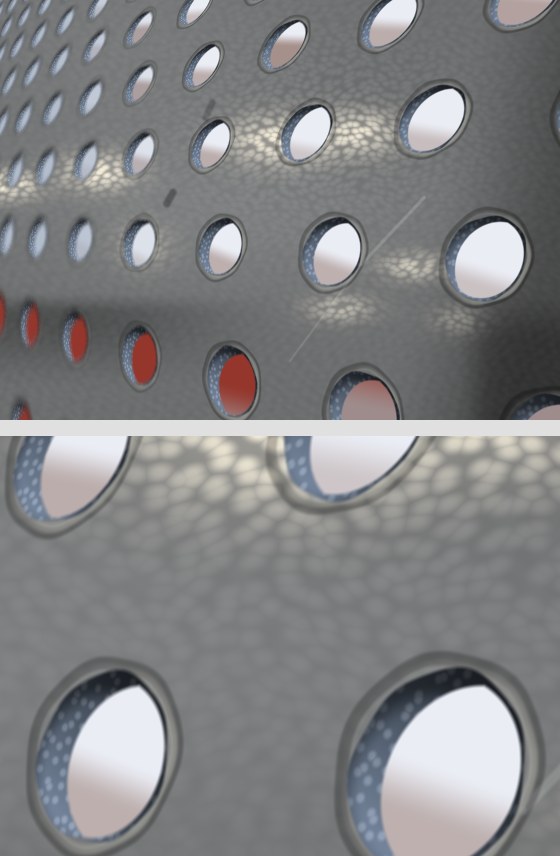
Top: the whole. Bottom: its middle third, enlarged.
A WebGL 1 fragment shader for this texture:

```glsl
precision highp float;
uniform vec2 u_resolution;

#define VANISH vec2(-0.764, 0.521)
#define COLUMN_GROWTH 0.319
#define ROW_SHRINK 0.79
#define HOLE_WIDTH 0.0686
#define HOLE_HEIGHT 0.053
#define RIM_WIDTH 0.12
#define FOCUS_BLUR 0.0065
#define PEEL_SCALE 62.0
#define STEEL vec3(0.985, 0.995, 1.0)
#define WALL vec3(0.36, 0.41, 0.48)
#define GLINT vec3(0.97, 0.94, 0.86)
#define RED vec3(0.58, 0.21, 0.17)

float hash(vec2 p) {
  return fract(sin(dot(p, vec2(127.1, 311.7))) * 4375.85);
}

// Distance to the nearest scattered cell centre
float cells(vec2 p) {
  vec2 id = floor(p), f = fract(p);
  float nearest = 2.0;
  for (int y = -1; y <= 1; y++)
    for (int x = -1; x <= 1; x++) {
      vec2 o = vec2(float(x), float(y));
      vec2 seed = vec2(hash(id + o), hash(id + o + 37.0));
      nearest = min(nearest, length(o + seed - f));
    }
  return nearest;
}

float glow(vec2 p, vec2 centre, vec2 size) {
  vec2 d = (p - centre) / size;
  return exp(-dot(d, d));
}

float stroke(vec2 p, vec2 a, vec2 b, float width) {
  vec2 d = b - a;
  float t = clamp(dot(p - a, d) / dot(d, d), 0.0, 1.0);
  return 1.0 - smoothstep(0.3 * width, width, length(p - a - d * t));
}

float falloff(float a, float b, float x) {
  return 1.0 - smoothstep(a, b, x);
}

vec3 sheet(vec2 p) {
  // Broad reflections and shadows
  float v = 0.43 + 0.07 * glow(p, vec2(0.55, 0.5), vec2(0.6, 0.22));
  v += 0.05 * glow(p, vec2(0.3, 0.1), vec2(0.5, 0.25));
  v -= 0.13 * smoothstep(0.69, 0.75, p.y) * falloff(0.75, 0.94, p.y) * falloff(0.15, 0.75, p.x);
  v -= 0.15 * smoothstep(1.0, 1.36, p.x + 0.25 * (p.y - 0.5));
  v -= 0.08 * smoothstep(1.08, 1.18, p.x) * smoothstep(0.68, 0.82, p.y);

  // Pebbled lacquer and fine grain
  float peel = cells(p * vec2(0.8, 1.15) * PEEL_SCALE + 0.5 * sin(p.yx * 31.0));
  float bumps = falloff(0.1, 0.8, peel);
  float texture = 0.2 + 0.8 * glow(p, vec2(0.78, 0.3), vec2(0.32, 0.2));
  v += 0.07 * texture * (bumps - 0.45);
  v += 0.008 * sin(p.x * 190.0 + 4.0 * sin(p.y * 23.0)) * sin(p.y * 130.0 + 3.0 * sin(p.x * 17.0));

  // Scratches and scuffs
  v += 0.09 * stroke(p, vec2(1.01, 0.47), vec2(0.86, 0.63), 0.006);
  v += 0.06 * stroke(p, vec2(0.86, 0.63), vec2(0.69, 0.86), 0.004);
  v -= 0.16 * stroke(p, vec2(0.412, 0.458), vec2(0.397, 0.485), 0.013);
  v -= 0.10 * stroke(p, vec2(0.505, 0.245), vec2(0.49, 0.28), 0.012);

  // Warm glints broken up by the lacquer
  float shine = glow(p, vec2(0.02, 0.44), vec2(0.07, 0.035));
  shine += glow(p, vec2(0.235, 0.41), vec2(0.085, 0.042));
  shine += glow(p, vec2(0.67, 0.335), vec2(0.12, 0.055));
  shine += 0.8 * glow(p, vec2(0.86, 0.315), vec2(0.09, 0.05));
  shine += 0.65 * glow(p, vec2(0.985, 0.635), vec2(0.075, 0.032));
  shine += 0.55 * glow(p, vec2(0.81, 0.735), vec2(0.075, 0.032));
  shine += 0.45 * glow(p, vec2(0.34, 0.585), vec2(0.06, 0.05));
  shine += 0.3 * glow(p, vec2(1.09, 0.76), vec2(0.06, 0.035));
  return mix(v * STEEL, GLINT, clamp(shine * (0.3 + 0.75 * bumps), 0.0, 0.95));
}

// What is seen through a hole
vec3 beyond(vec2 q, vec2 c, float row, float seed) {
  float shade = smoothstep(-0.15, 0.45, q.y - 0.25 * q.x + 0.7 * (seed - 0.5));
  vec3 pale = mix(vec3(0.92, 0.93, 0.96), vec3(0.60, 0.50, 0.47), shade * (0.35 + 0.5 * seed));
  pale = mix(vec3(0.70, 0.74, 0.80), pale, smoothstep(0.1, 0.45, c.x));
  vec3 warm = mix(RED, vec3(0.62, 0.55, 0.55), smoothstep(0.55, 0.85, c.x + 0.2 * q.y));
  return row < -0.5 ? warm : pale;
}

void main() {
  vec2 p = vec2(gl_FragCoord.x, u_resolution.y - gl_FragCoord.y) / u_resolution.y;
  vec3 color = sheet(p);

  // Rows fan out from the vanishing point, columns widen to the right
  for (int j = -2; j <= 7; j++) {
    float row = float(j);
    float slope = -0.871 + 0.924 * pow(ROW_SHRINK, row);
    float spacing = 1.0 - 0.11 * row + 0.006 * row * row;
    float lean = 0.15 + 0.1 * clamp(row, -1.0, 3.0);
    for (int k = -7; k <= 4; k++) {
      float seed = hash(vec2(row, float(k)));
      vec2 c = vec2(0.514 * exp(COLUMN_GROWTH * spacing * float(k)) - 0.181, VANISH.y);
      c.y += slope * (c.x - VANISH.x - 0.1 * c.x * c.x * c.x);
      vec2 size = vec2(HOLE_WIDTH * spacing * (c.x + 0.181) + 0.0026,
                       HOLE_HEIGHT * (c.x - VANISH.x) * pow(0.83, row));
      vec2 q = p - c;
      q.y -= slope * (1.0 - 0.3 * c.x * c.x) * q.x;
      q.x += lean * q.y;
      q /= size;
      float r = length(q);
      if (r > 1.8) continue;

      float soft = (max(0.002, 1.0 / u_resolution.y) + FOCUS_BLUR * falloff(0.0, 0.5, c.x)) / size.x;
      float angle = atan(q.y, q.x);
      float wobble = 0.02 * sin(3.0 * angle + 6.3 * seed) + 0.015 * sin(7.0 * angle + 20.0 * seed);

      // Raised rim with a dark outer crease
      float lip = 1.0 + RIM_WIDTH + wobble;
      float focus = 0.35 + 0.65 * smoothstep(0.1, 0.5, c.x);
      color *= 1.0 - 0.25 * focus * falloff(0.04, 0.07 + soft, abs(r - lip));
      float rim = falloff(0.02, 0.06 + soft, abs(r - lip + 0.07));
      color = mix(color, vec3(0.66, 0.66, 0.63), rim * focus * (0.35 + 0.3 * sin(angle + 1.0)));

      // Shaded inner wall
      float speck = falloff(0.1, 0.45, cells(q * 6.0 + 40.0 * seed));
      vec3 wall = WALL * (0.9 + 0.35 * q.y - 0.2 * q.x) + 0.13 * speck;
      wall *= 0.55 + 0.45 * falloff(0.7, 1.0, r + 0.12 * q.x - 0.15 * q.y);
      color = mix(color, wall, falloff(1.0 - soft, 1.0 + soft, r + wobble));

      // Opening, shifted by the thickness of the sheet
      vec2 shift = vec2(mix(0.7, 0.25, clamp(c.x / 1.15, 0.0, 1.0)), 0.14);
      float opening = max(length(q - shift), r + 0.06);
      color = mix(color, beyond(q, c, row, seed), falloff(1.0 - soft, 1.0 + soft, opening));
    }
  }
  gl_FragColor = vec4(color, 1.0);
}
```
